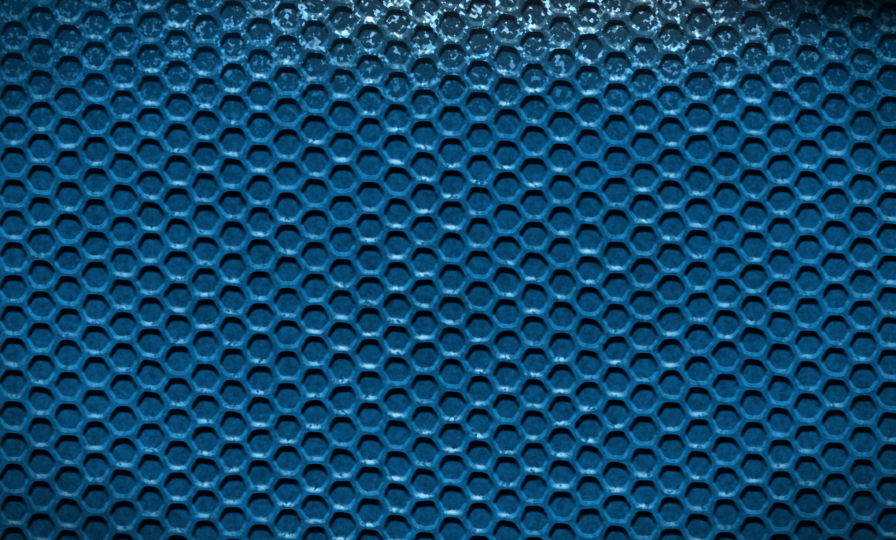
A Shadertoy shader for this texture:

```glsl
// Blue moulded rubber mat: sunken, rounded hexagons between raised ridges, lit from above.

float hash(vec2 p) {
    vec3 q = fract(vec3(p.xyx) * 0.1031);
    q += dot(q, q.yzx + 33.33);
    return fract((q.x + q.y) * q.z);
}

float noise(vec2 p) {
    vec2 i = floor(p), f = fract(p);
    f = f * f * (3.0 - 2.0 * f);
    return mix(mix(hash(i), hash(i + vec2(1, 0)), f.x),
               mix(hash(i + vec2(0, 1)), hash(i + vec2(1, 1)), f.x), f.y);
}

// Offset from the nearest hexagon centre; columns are one unit apart
vec2 hexCell(vec2 p) {
    vec2 pitch = vec2(2.0, 1.1547);
    vec2 a = mod(p + 0.5 * pitch, pitch) - 0.5 * pitch;
    vec2 b = mod(p, pitch) - 0.5 * pitch;
    return dot(a, a) < dot(b, b) ? a : b;
}

// Smooth maximum over the three edge directions rounds the corners
float hexRadius(vec2 q) {
    vec3 edge = abs(vec3(q.y, 0.866 * q.x + 0.5 * q.y, 0.866 * q.x - 0.5 * q.y));
    return pow(dot(pow(edge, vec3(8.0)), vec3(1.0)), 1.0 / 8.0);
}

vec2 warp(vec2 p) {
    return p + 0.07 * (vec2(noise(p * 1.7), noise(p * 1.7 + 40.0)) - 0.5);
}

float height(vec2 p) {
    float ridge = smoothstep(0.36, 0.55, hexRadius(hexCell(warp(p))));
    float nick = smoothstep(0.86, 0.95, noise(p * 0.8 + 7.0)) * (noise(p * 4.0) - 0.4);
    return ridge + 0.09 * noise(p * 6.0) + 0.5 * nick;
}

vec3 matColor(vec2 uv, float aspect) {
    // Hexagon lattice, its rows falling slightly to the right
    vec2 p = vec2(uv.x, uv.y / aspect) * 32.7 - vec2(13.5, 10.27);
    p.y += 0.05 * p.x;
    vec2 q = hexCell(warp(p));

    float h = height(p);
    float slope = (height(p + vec2(0, 0.04)) - h) / 0.04;
    float lit = clamp(-slope / 7.5, 0.0, 1.0);
    float shade = clamp(slope / 7.5, 0.0, 1.0);
    float occlusion = clamp(height(p + vec2(-0.03, 0.16)) - h, 0.0, 1.0);
    float top = smoothstep(0.72, 1.0, uv.y);

    // Fine grain on turned axes
    vec2 turned = mat2(0.8, 0.6, -0.6, 0.8) * p;
    float grain = 0.5 * noise(turned * 6.0) + 0.5 * noise(turned * 12.0 + 20.0);

    // Floors, ridges and lit bevels
    vec3 col = mix(vec3(0.025, 0.265, 0.42), vec3(0.03, 0.315, 0.49), smoothstep(0.2, 0.9, h));
    col *= 0.7 + 0.52 * grain + 0.12 * noise(p * 0.5);
    col = mix(col, vec3(0.08, 0.45, 0.66) * (0.8 + 0.4 * grain), smoothstep(0.1, 0.55, lit));

    // Shadow beneath each upper rim
    float shadow = smoothstep(0.05, 0.85, max(occlusion, shade));
    col = mix(col, vec3(0.0, 0.02, 0.05), shadow * (1.0 - 0.3 * top));

    // Short broken glints on the lower rims, strongest near the middle
    float side = (uv.x - 0.5) * 2.8;
    float glow = 0.4 + 0.6 * exp(-side * side);
    vec2 g = (q + vec2(0.03, 0.46)) / vec2(0.27, 0.085);
    float glint = exp(-dot(g, g)) * smoothstep(0.15, 0.7, noise(p * 0.9 + 9.0));
    glint *= smoothstep(0.2, 0.6, grain);
    col = mix(col, vec3(0.6, 0.84, 0.97), min(1.25 * glint * glow, 1.0));

    // Greyer sheen and white specks toward the top edge
    float sheen = top * smoothstep(0.1, 0.5, uv.x) * (1.0 - smoothstep(0.75, 1.0, uv.x));
    col = mix(col, vec3(dot(col, vec3(0.33))), 0.5 * sheen * top);
    float speck = smoothstep(0.55, 0.8, grain) * (1.0 - shadow);
    col += vec3(0.5, 0.6, 0.65) * speck * top * (0.35 + 0.65 * sheen);

    // Lightly darkened corners, deepest at upper right
    col *= 1.0 - 0.35 * smoothstep(0.9, 1.4, length(uv * 2.0 - 1.0));
    col *= 0.3 + 0.7 * smoothstep(0.0, 0.16, length((uv - 1.0) * vec2(0.6, 1.8)));
    return col;
}

void mainImage(out vec4 fragColor, in vec2 fragCoord) {
    // Average four samples for smooth edges
    vec3 sum = vec3(0.0);
    for (int i = 0; i < 4; i++) {
        vec2 offset = vec2(float(i % 2), float(i / 2)) * 0.5 - 0.25;
        sum += matColor((fragCoord + offset) / iResolution.xy, iResolution.x / iResolution.y);
    }
    fragColor = vec4(sum / 4.0, 1.0);
}
```
